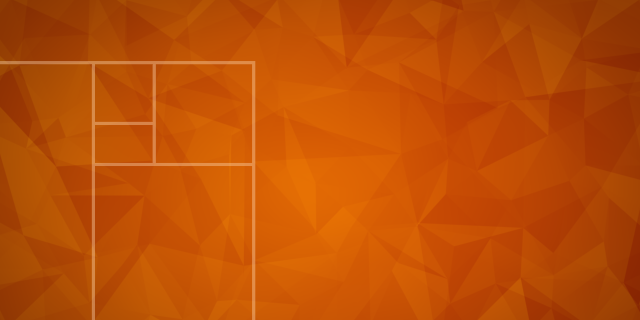
Give the GLSL for this background, as a Shadertoy shader.

```glsl
// Low-poly orange backdrop with a soft central glow and a pale spiral of
// nested rectangles on the left. Facets come from two jittered, rotated
// triangle meshes; lengths are in canvas heights, origin at the lower left.

const vec3 GLOW_COLOR = vec3(0.885, 0.405, 0.015);
const vec3 MID_COLOR  = vec3(0.795, 0.325, 0.018);
const vec3 RIM_COLOR  = vec3(0.540, 0.200, 0.012);
const vec3 LINE_COLOR = vec3(1.00, 0.85, 0.70);
const vec3 FACET_TINT = vec3(0.060, 0.085, 0.004);

const vec2  GLOW_CENTER = vec2(0.98, 0.42);
const vec2  GLOW_RADIUS = vec2(1.15, 0.80);
const float LARGE_CELL = 0.23;
const float SMALL_CELL = 0.15;
const float JITTER = 0.90;
const float LINE_HALF_WIDTH = 0.005;
const float LINE_OPACITY = 0.40;

// Rectangle guides: x positions, then y positions
const float LEFT_X = 0.2917, INNER_X = 0.4818, RIGHT_X = 0.7930;
const float TOP_Y = 0.8040, SHELF_Y = 0.6145, FLOOR_Y = 0.4860;

vec2 hash22(vec2 p) {
    vec3 q = fract(vec3(p.xyx) * vec3(0.1031, 0.1030, 0.0973));
    q += dot(q, q.yzx + 33.33);
    return fract((q.xx + q.yz) * q.zy);
}

float cross2(vec2 a, vec2 b) { return a.x * b.y - a.y * b.x; }

// Distance inward from the nearest edge line; positive inside
float triangleDepth(vec2 p, vec2 a, vec2 b, vec2 c) {
    float winding = sign(cross2(b - a, c - a));
    float ab = cross2(b - a, p - a) / length(b - a);
    float bc = cross2(c - b, p - b) / length(c - b);
    float ca = cross2(a - c, p - c) / length(a - c);
    return min(min(ab * winding, bc * winding), ca * winding);
}

vec2 meshVertex(vec2 id, float seed) {
    return id + 0.5 + JITTER * (hash22(id + seed) - 0.5);
}

// Each facet has a random tone and a faint slope across its surface
float facetTone(vec2 p, vec2 center, vec2 id) {
    vec2 r = hash22(id);
    vec2 slope = hash22(id + 71.0) - 0.5;
    float accent = smoothstep(0.80, 0.95, r.y) * 0.55;
    return r.x * 1.5 - 0.85 + accent + 0.6 * dot(p - center, slope);
}

// Antialiased average of the triangles covering this point
float facetMesh(vec2 p, float cell, float angle, float seed) {
    float c = cos(angle), s = sin(angle);
    p = mat2(c, s, -s, c) * p / cell;
    float blur = 0.8 / (iResolution.y * cell);
    vec2 base = floor(p - 0.5);
    float tone = 0.0, weight = 0.0001;
    for (int j = -1; j <= 1; j++)
    for (int i = -1; i <= 1; i++) {
        vec2 id = base + vec2(i, j);
        vec2 v00 = meshVertex(id, seed);
        vec2 v10 = meshVertex(id + vec2(1, 0), seed);
        vec2 v11 = meshVertex(id + vec2(1, 1), seed);
        vec2 v01 = meshVertex(id + vec2(0, 1), seed);

        // Choose either diagonal of the quad
        bool flip = hash22(id + seed + 19.0).x > 0.5;
        vec2 a = flip ? v10 : v00, b = flip ? v11 : v10;
        vec2 d = flip ? v01 : v11, e = flip ? v00 : v01;
        float w1 = smoothstep(-blur, blur, triangleDepth(p, a, b, d));
        float w2 = smoothstep(-blur, blur, triangleDepth(p, a, d, e));
        tone += w1 * facetTone(p, (a + b + d) / 3.0, id + seed + 137.0);
        tone += w2 * facetTone(p, (a + d + e) / 3.0, id + seed + 251.0);
        weight += w1 + w2;
    }
    return tone / weight;
}

// Flat-ended axis-aligned bar between two points
float bar(vec2 p, vec2 a, vec2 b) {
    vec2 d = abs(p - 0.5 * (a + b)) - 0.5 * abs(b - a) - LINE_HALF_WIDTH;
    return max(d.x, d.y);
}

float rectangleLines(vec2 p) {
    float d = bar(p, vec2(-0.1, TOP_Y), vec2(RIGHT_X, TOP_Y));
    d = min(d, bar(p, vec2(LEFT_X, -0.1), vec2(LEFT_X, TOP_Y)));
    d = min(d, bar(p, vec2(RIGHT_X, -0.1), vec2(RIGHT_X, TOP_Y)));
    d = min(d, bar(p, vec2(INNER_X, FLOOR_Y), vec2(INNER_X, TOP_Y)));
    d = min(d, bar(p, vec2(LEFT_X, SHELF_Y), vec2(INNER_X, SHELF_Y)));
    return min(d, bar(p, vec2(LEFT_X, FLOOR_Y), vec2(RIGHT_X, FLOOR_Y)));
}

void mainImage(out vec4 fragColor, in vec2 fragCoord) {
    vec2 p = fragCoord / iResolution.y;
    float pixel = 1.0 / iResolution.y;

    // Elliptical glow, slightly more golden on the left
    float d = length((p - GLOW_CENTER) / GLOW_RADIUS);
    vec3 color = mix(GLOW_COLOR, MID_COLOR, smoothstep(0.0, 0.55, d));
    color = mix(color, RIM_COLOR, smoothstep(0.40, 1.20, d));
    color.g *= 1.0 + 0.10 * (1.0 - smoothstep(0.2, 1.3, p.x));

    // Faceted light and shade
    float tone = 0.65 * facetMesh(p, LARGE_CELL, 0.45, 11.0)
               + 0.45 * facetMesh(p, SMALL_CELL, 1.05, 47.0);
    color += FACET_TINT * tone * mix(0.85, 1.0, smoothstep(0.1, 0.8, d));

    // Translucent rectangle outlines
    float line = 1.0 - smoothstep(-0.5 * pixel, 0.5 * pixel, rectangleLines(p));
    color = mix(color, LINE_COLOR, LINE_OPACITY * line);
    fragColor = vec4(clamp(color, 0.0, 1.0), 1.0);
}
```
